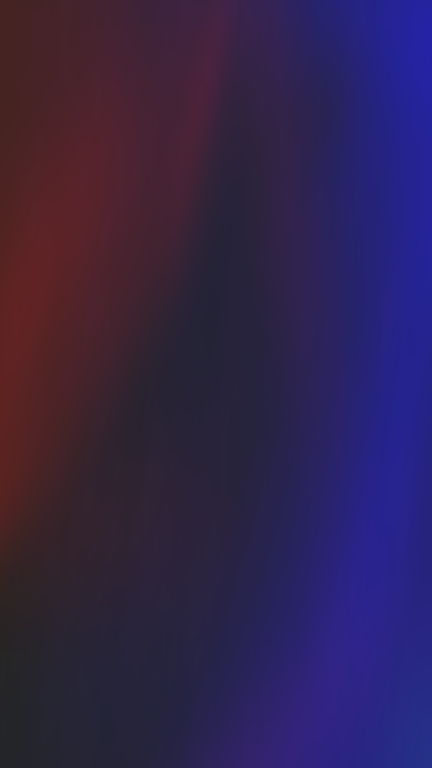
Give the GLSL for this background, as a WebGL 1 fragment shader.

```glsl
precision highp float;

uniform vec2 u_resolution;

float hash(vec2 p) {
  return fract(sin(dot(p, vec2(127.1, 311.7))) * 43758.545);
}

float noise(vec2 p) {
  vec2 cell = floor(p);
  vec2 f = fract(p);
  f = f * f * (3.0 - 2.0 * f);
  float low = mix(hash(cell), hash(cell + vec2(1.0, 0.0)), f.x);
  float high = mix(hash(cell + vec2(0.0, 1.0)), hash(cell + 1.0), f.x);
  return mix(low, high, f.y);
}

// Faint fibres that run along the folds
float fibres(vec2 p) {
  vec2 q = vec2(p.x - 0.2 * p.y, p.y) * vec2(14.0, 5.0);
  float sum = 0.0;
  float weight = 0.5;
  for (int i = 0; i < 4; i++) {
    sum += weight * (noise(q) - 0.5);
    q = q * 2.0 + 7.3;
    weight *= 0.7;
  }
  return sum;
}

// Soft elliptical light whose axis leans by slant
float glow(vec2 p, vec2 centre, float slant, vec2 size) {
  vec2 d = p - centre;
  d.x -= slant * d.y;
  d /= size;
  return exp(-dot(d, d));
}

// Red light: a curved curtain on the left with violet streaks
float redLight(vec2 p) {
  float curtain = 1.364 * (p.y - 0.31) - 1.27 * (p.y - 0.31) * (p.y - 0.53);
  float softness = 0.05 + 0.15 * (1.0 - p.y);
  float red = 0.145 + 0.12 * smoothstep(-softness, 0.12, curtain - p.x);

  // Warm ridge and left rim
  red += 0.09 * glow(p, vec2(0.14, 0.68), 0.6, vec2(0.12, 0.24));
  red += 0.05 * glow(p, vec2(0.0, 0.56), 0.2, vec2(0.09, 0.24));
  red += 0.06 * glow(p, vec2(0.05, 0.32), 0.0, vec2(0.42, 0.13));

  // Thin upper fold and shadow beside it
  red += 0.06 * glow(p, vec2(0.48, 0.9), 0.36, vec2(0.04, 0.2));
  red -= 0.04 * glow(p, vec2(0.36, 1.0), 0.3, vec2(0.1, 0.16));

  // Violet streaks across the blue side
  red += 0.045 * glow(p, vec2(0.66, 0.75), -0.25, vec2(0.1, 0.35));
  red += 0.04 * glow(p, vec2(0.6, 1.0), 0.0, vec2(0.09, 0.15));
  red += 0.06 * glow(p, vec2(0.62, 0.0), 1.0, vec2(0.17, 0.2));
  return red;
}

// Blue light: a bowed front on the right
float blueLight(vec2 p) {
  float front = 0.5 + 0.95 * p.y - 0.76 * p.y * p.y;
  float blue = 0.13 + 0.18 * p.x + 0.23 * smoothstep(-0.24, 0.2, p.x - front);

  // Bright corner and inner band
  blue += 0.1 * glow(p, vec2(1.0, 0.95), 0.0, vec2(0.14, 0.12));
  blue += 0.05 * glow(p, vec2(1.0, 0.7), 0.0, vec2(0.07, 0.15));
  blue += 0.05 * glow(p, vec2(0.88, 0.36), 0.35, vec2(0.08, 0.28));

  // Shadows in the folds
  blue -= 0.07 * glow(p, vec2(0.76, 0.87), 0.4, vec2(0.09, 0.08));
  blue -= 0.06 * glow(p, vec2(1.02, 0.38), 0.12, vec2(0.07, 0.26));

  // Cool tint at the top and lower left
  blue += 0.05 * glow(p, vec2(0.42, 1.05), 0.0, vec2(0.2, 0.18));
  blue += 0.05 * glow(p, vec2(0.25, 0.1), 0.7, vec2(0.3, 0.2));
  return blue;
}

void main() {
  vec2 p = gl_FragCoord.xy / u_resolution;
  float green = 0.138 + 0.05 * glow(p, vec2(1.0, 0.0), 0.0, vec2(0.12, 0.14));
  green += 0.01 * glow(p, vec2(0.0, 0.05), 0.0, vec2(0.3, 0.15));
  vec3 color = vec3(redLight(p), green, blueLight(p));
  color += fibres(p) * vec3(0.018, 0.005, 0.025);
  gl_FragColor = vec4(color, 1.0);
}
```
